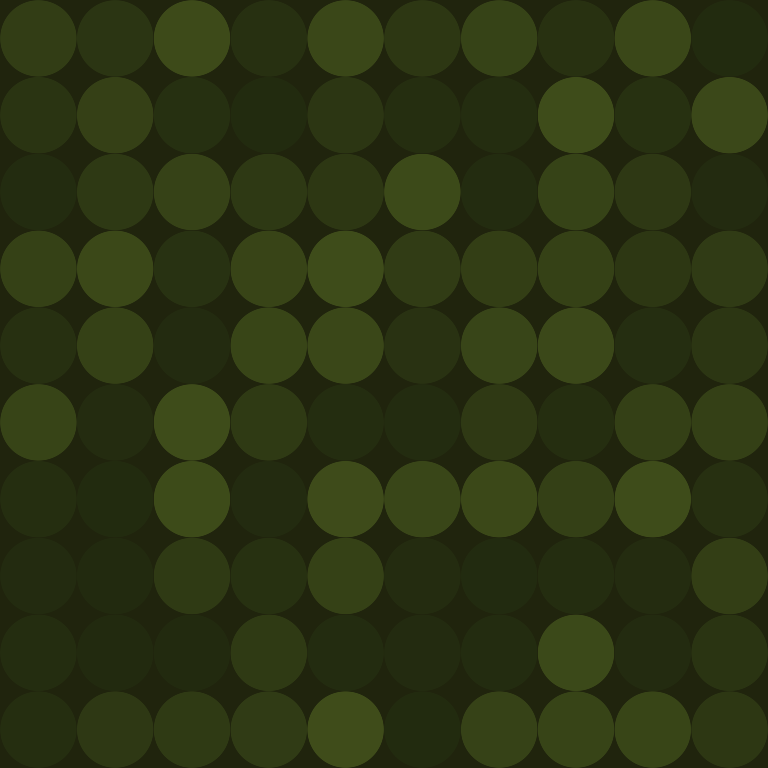
Give the GLSL for this pattern, as a WebGL 1 fragment shader.

```glsl
precision highp float;

uniform vec2 u_resolution;

const float REPEATS = 10.0;       // discs across and down
const float RADIUS = 0.497;       // in cells, neighbours just touch
const float SHADE_SKEW = 1.5;     // above 1 favours dark discs
const float SEED = 7.0;
const vec3 GROUND = vec3(0.125, 0.142, 0.050);
const vec3 DISC_DARK = vec3(0.133, 0.166, 0.060);
const vec3 DISC_BRIGHT = vec3(0.250, 0.305, 0.103);

// Random value from 0 to 1 for each cell
float hash(vec2 cell) {
    vec3 p = fract(vec3(cell.xyx + SEED) * vec3(0.1031, 0.1030, 0.0973));
    p += dot(p, p.yzx + 33.33);
    return fract((p.x + p.y) * p.z);
}

void main() {
    // Square grid with wrapped cell numbers
    vec2 grid = gl_FragCoord.xy / u_resolution * REPEATS;
    vec2 cell = mod(floor(grid), REPEATS);
    vec2 local = fract(grid) - 0.5;

    // Disc with an edge one pixel wide
    float pixel = REPEATS / min(u_resolution.x, u_resolution.y);
    float edge = length(local) - RADIUS;
    float coverage = 1.0 - smoothstep(-0.5 * pixel, 0.5 * pixel, edge);

    // One flat shade per disc
    float shade = pow(hash(cell), SHADE_SKEW);
    vec3 disc = mix(DISC_DARK, DISC_BRIGHT, shade);

    gl_FragColor = vec4(mix(GROUND, disc, coverage), 1.0);
}
```
